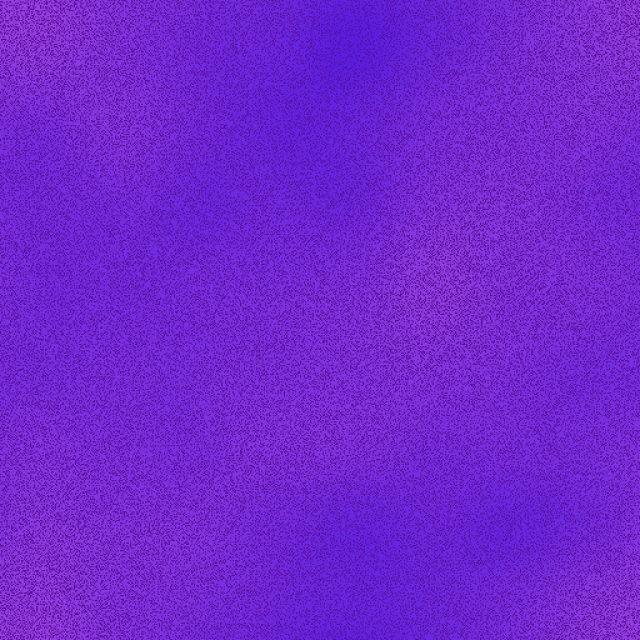
A WebGL 1 fragment shader for this texture:

```glsl
precision highp float;

uniform vec2 u_resolution;

const vec3 CLOUD_BLUE = vec3(0.33, 0.105, 0.88);
const vec3 CLOUD_PINK = vec3(0.64, 0.285, 0.89);
const vec3 GRAIN_COLOR = vec3(0.34, 0.035, 0.58);
const float GRAIN_CELLS = 512.0;     // grains along one side
const float GRAIN_START = 0.58;      // noise level where grains appear
const float GRAIN_SOFTNESS = 0.30;   // noise range from faint to full
const float GRAIN_PINK_BIAS = 0.16;  // extra grain in pink clouds
const float GRAIN_EVENNESS = 0.6;    // how much neighbours repel
const float CLOUD_CELLS = 4.0;
const float CLOUD_AMOUNT = 0.65;
const float BAND_AMOUNT = 0.22;
const float BAND_SHIFT = 0.1;
const float TAU = 6.2831853;

float hash(vec2 p) {
  vec3 q = fract(vec3(p.xyx) * vec3(0.1031, 0.1030, 0.0973));
  q += dot(q, q.yzx + 33.33);
  return fract((q.x + q.y) * q.z);
}

// Value noise that wraps after the given number of cells
float tiledNoise(vec2 uv, float cells, float seed) {
  vec2 p = uv * cells;
  vec2 cell = floor(p);
  vec2 f = fract(p);
  f = f * f * f * (f * (f * 6.0 - 15.0) + 10.0);
  vec2 lo = mod(cell, cells) + seed;
  vec2 hi = mod(cell + 1.0, cells) + seed;
  return mix(mix(hash(lo), hash(vec2(hi.x, lo.y)), f.x),
             mix(hash(vec2(lo.x, hi.y)), hash(hi), f.x), f.y);
}

// Broad diagonal band broken up by two octaves of noise
float cloud(vec2 uv) {
  float band = cos(TAU * (uv.x - uv.y - BAND_SHIFT));
  float noise = 0.7 * tiledNoise(uv, CLOUD_CELLS, 17.0)
              + 0.3 * tiledNoise(uv + 0.07, CLOUD_CELLS * 2.0, 53.0);
  return clamp(0.48 + BAND_AMOUNT * band + CLOUD_AMOUNT * (noise - 0.5), 0.0, 1.0);
}

float cellHash(vec2 cell) {
  return hash(mod(cell, GRAIN_CELLS) + 101.0);
}

// High-passed random value, so that grains spread evenly
float grain(vec2 cell, float threshold) {
  vec2 e = vec2(1.0, 0.0);
  float around = 0.25 * (cellHash(cell + e) + cellHash(cell - e)
                       + cellHash(cell + e.yx) + cellHash(cell - e.yx));
  float level = cellHash(cell) - GRAIN_EVENNESS * (around - 0.5);
  return clamp((level - threshold) / GRAIN_SOFTNESS, 0.0, 1.0);
}

// Square grains with edges one pixel soft
float grainLayer(vec2 uv, float threshold) {
  vec2 p = uv * GRAIN_CELLS - 0.5;
  vec2 cell = floor(p);
  float pixel = clamp(GRAIN_CELLS / u_resolution.y, 0.01, 1.0);
  vec2 k = clamp((fract(p) - 0.5) / pixel + 0.5, 0.0, 1.0);
  float bottom = mix(grain(cell, threshold), grain(cell + vec2(1.0, 0.0), threshold), k.x);
  float top = mix(grain(cell + vec2(0.0, 1.0), threshold), grain(cell + 1.0, threshold), k.x);
  return mix(bottom, top, k.y);
}

void main() {
  vec2 uv = gl_FragCoord.xy / u_resolution;
  float tone = cloud(uv);
  float threshold = GRAIN_START - GRAIN_PINK_BIAS * (tone - 0.5);
  vec3 color = mix(CLOUD_BLUE, CLOUD_PINK, tone);
  color = mix(color, GRAIN_COLOR, grainLayer(uv, threshold));
  gl_FragColor = vec4(color, 1.0);
}
```
